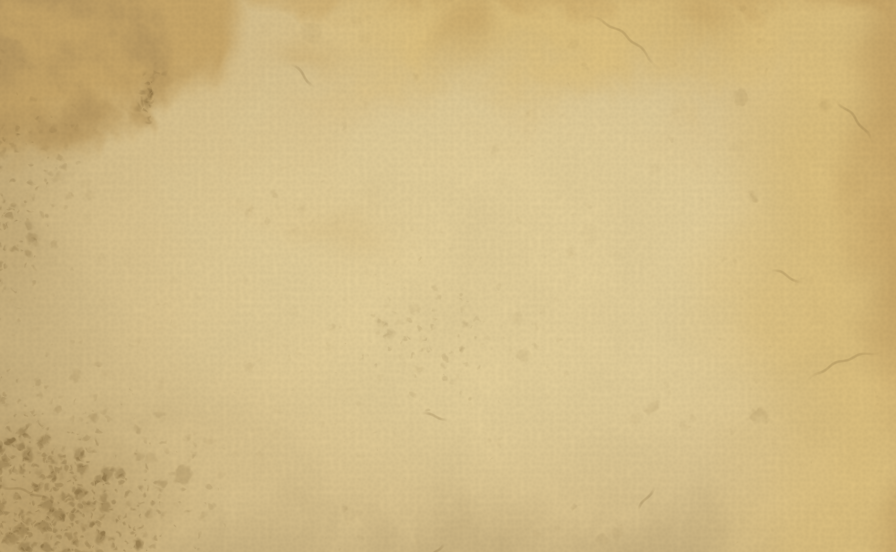
A WebGL 2 fragment shader for this texture:

```glsl
#version 300 es
precision highp float;
// Aged parchment: mottled cream paper with golden edges, a corner stain, specks and scratches.

uniform vec2 u_resolution;
out vec4 outColor;

const vec3 CREAM = vec3(0.865, 0.785, 0.585);
const vec3 BUFF  = vec3(0.83, 0.74, 0.54);
const vec3 GOLD  = vec3(0.84, 0.73, 0.48);
const vec3 DRAB  = vec3(0.76, 0.67, 0.48);
const vec3 AMBER = vec3(0.77, 0.64, 0.40);
const vec3 UMBER = vec3(0.70, 0.58, 0.37);
const vec3 SOIL  = vec3(0.46, 0.36, 0.19);

vec2 hash2(vec2 p) {
    vec3 q = fract(p.xyx * vec3(0.1031, 0.1030, 0.0973));
    q += dot(q, q.yzx + 33.33);
    return fract((q.xx + q.yz) * q.zy);
}

// Layered, rotated sines: soft clouds in roughly -1..1.
float clouds(vec2 p, int layers) {
    float sum = 0.0, amp = 0.5;
    for (int i = 0; i < layers; i++) {
        sum += amp * sin(p.x + 1.6 * sin(p.y * 0.9 + float(i)));
        p = mat2(1.3, 1.2, -1.2, 1.3) * p + 2.7;
        amp *= 0.62;
    }
    return sum;
}

// Cellular noise: distance to the nearest jittered point.
float cellular(vec2 p) {
    float nearest = 2.0;
    for (int k = 0; k < 9; k++) {
        vec2 cell = floor(p) + vec2(k % 3 - 1, k / 3 - 1);
        nearest = min(nearest, length(cell + hash2(cell) - p));
    }
    return nearest;
}

// Scattered dots of random size; density is the share of filled cells.
float specks(vec2 p, float density, float softness) {
    float cover = 0.0;
    for (int k = 0; k < 9; k++) {
        vec2 cell = floor(p) + vec2(k % 3 - 1, k / 3 - 1);
        vec2 pick = hash2(cell + 71.0);
        float radius = mix(0.15, 0.55, pick.y * pick.y);
        float d = length(cell + hash2(cell) - p);
        float dot1 = 1.0 - smoothstep(radius - softness, radius + softness, d);
        cover = max(cover, dot1 * smoothstep(0.0, 0.15, density - pick.x));
    }
    return cover;
}

float blob(vec2 p, vec2 center, vec2 size) {
    vec2 d = (p - center) / size;
    return exp(-dot(d, d));
}

// Thin curved scratches at random places and slants.
float scratches(vec2 p, float aspect) {
    float cover = 0.0;
    for (int i = 0; i < 9; i++) {
        vec2 place = hash2(vec2(float(i) * 7.0, 19.0));
        vec2 shape = hash2(vec2(float(i) * 5.0, 43.0));
        float angle = mix(-0.9, 1.0, shape.x);
        float halfLength = mix(0.02, 0.09, shape.y);
        vec2 d = p - place * vec2(aspect, 1.0);
        d = mat2(cos(angle), -sin(angle), sin(angle), cos(angle)) * d;
        d.y += 2.0 * d.x * d.x + 0.002 * sin(d.x * 130.0);
        float along = 1.0 - smoothstep(0.3, 1.0, abs(d.x) / halfLength);
        cover = max(cover, along * (1.0 - smoothstep(0.0005, 0.004, abs(d.y))));
    }
    return cover;
}

void main() {
    vec2 uv = gl_FragCoord.xy / u_resolution;
    float aspect = u_resolution.x / u_resolution.y;
    vec2 p = vec2(uv.x * aspect, uv.y);
    float broad = clouds(p * 5.0 + 1.3, 5);
    float mottle = clouds(p * 17.0 + 4.0 + broad, 5);
    vec2 w = uv + 0.035 * vec2(broad, mottle);

    // Base paper, greyer on the left and golden toward the right and top.
    vec3 color = mix(CREAM, BUFF, smoothstep(0.2, 0.48, length(w - vec2(0.57, 0.5)) + 0.04 * mottle));
    float drab = 1.0 - smoothstep(0.0, 0.28, w.x + 0.15 * uv.y);
    drab = max(drab, 0.8 * (1.0 - smoothstep(-0.04, 0.13, w.y)));
    color = mix(color, DRAB, drab);
    float gold = max(smoothstep(0.76, 0.95, w.x), smoothstep(0.78, 0.95, w.y) * smoothstep(0.3, 0.48, w.x));
    color = mix(color, GOLD, gold);

    // Amber stains: upper left corner, right rim and drips at the top.
    float corner = smoothstep(-0.05, 0.07, w.y - 0.71 - 0.55 * w.x) * (1.0 - smoothstep(0.265, 0.305, w.x));
    float rim = smoothstep(0.95, 1.02, w.x) + 0.6 * smoothstep(0.965, 1.02, w.y);
    float drips = blob(w, vec2(0.51, 0.96), vec2(0.025, 0.08)) + blob(w, vec2(0.78, 0.98), vec2(0.05, 0.07));
    drips += 0.5 * blob(w, vec2(0.35, 0.9), vec2(0.03, 0.04)) + 0.3 * blob(w, vec2(0.37, 0.59), vec2(0.04, 0.05));
    color = mix(color, AMBER, clamp(max(corner, max(rim, 0.65 * drips)), 0.0, 1.0));
    color = mix(color, UMBER, corner * smoothstep(-0.1, 0.5, 0.4 * mottle + 1.7 * (0.2 - uv.x)));

    // Grime: dense in the lower left, a smudge above, a faint trail in the middle.
    float grime = blob(w, vec2(0.02, 0.06), vec2(0.13, 0.17)) + 0.4 * blob(w, vec2(0.0, 0.6), vec2(0.07, 0.25));
    float smudge = blob(w, vec2(0.183, 0.84), vec2(0.017, 0.038));
    float trail = blob(w, vec2(0.46, 0.37), vec2(0.1, 0.1));
    float density = 0.05 + 0.65 * grime + 0.8 * smudge + 0.22 * trail + 0.05 * mottle;
    vec2 ragged = p + 0.004 * vec2(clouds(p * 140.0, 3), clouds(p.yx * 150.0, 3));
    float dirt = 0.3 * specks(ragged * 48.0, density, 0.2) + 0.28 * specks(ragged * 95.0 + 9.0, density, 0.25);
    color = mix(color, UMBER, 0.55 * clamp(grime + smudge, 0.0, 1.0));
    color = mix(color, SOIL, dirt * clamp(0.45 + grime + smudge, 0.0, 1.0));
    color = mix(color, SOIL, 0.5 * specks(ragged * 30.0 + 40.0, 0.06, 0.12) * smoothstep(-0.1, 0.5, mottle));
    color = mix(color, SOIL, 0.22 * scratches(p, aspect));

    // Fine fibre grain and a faint weave.
    float grain = cellular(p * 130.0) - 0.45;
    float weave = sin(p.x * 420.0) + sin(p.y * 420.0);
    color *= 1.0 + 0.035 * grain + 0.004 * weave + 0.012 * mottle;
    outColor = vec4(color, 1.0);
}
```
